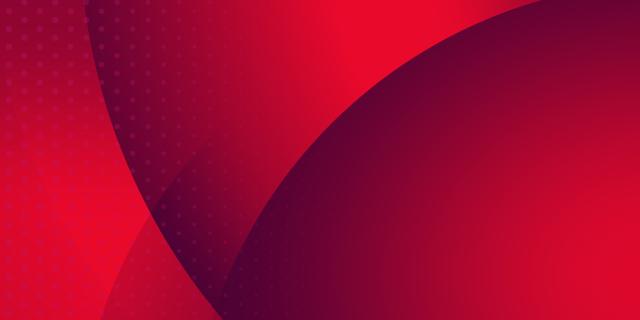
Give the GLSL for this background, as a Shadertoy shader.

```glsl
// Overlapping red and plum discs with soft gradients and a fading dot lattice.

#define DARK vec3(0.26, 0.005, 0.205)
#define BRIGHT vec3(0.92, 0.035, 0.17)
#define DOT_TINT vec3(0.75, 0.08, 0.42)
#define DOT_PITCH vec2(0.0483, 0.0555)
#define DOT_ORIGIN vec2(0.0279, 0.9648)
#define DOT_RADIUS 0.0098
#define DOT_OPACITY 0.33
#define GLOW_CENTRE vec2(2.06, 0.14)

// Signed depth below a disc's edge: positive inside.
float depthIn(vec2 p, vec2 centre, float radius) {
    return radius - length(p - centre);
}

// Antialiased coverage of a signed depth.
float cover(float depth) {
    return clamp(depth * iResolution.y + 0.5, 0.0, 1.0);
}

// Palette ramp, addressed by its red level.
vec3 ramp(float red) {
    return mix(DARK, BRIGHT, clamp((red - DARK.r) / (BRIGHT.r - DARK.r), 0.0, 1.0));
}

// Staggered dots that shrink and fade towards the right.
float dotLattice(vec2 p) {
    vec2 cell = (p - DOT_ORIGIN) / DOT_PITCH;
    float column = floor(cell.x + 0.5);
    cell.y += 0.5 * mod(column, 2.0);
    vec2 offset = (fract(cell + 0.5) - 0.5) * DOT_PITCH;
    float radius = DOT_RADIUS * mix(1.0, 0.35, smoothstep(0.0, 1.1, p.x));
    float fade = 1.0 - smoothstep(0.1, 1.45, p.x);
    return cover(radius - length(offset)) * fade * DOT_OPACITY;
}

void mainImage(out vec4 fragColor, in vec2 fragCoord) {
    vec2 p = fragCoord / iResolution.y;
    p.x *= 2.0 * iResolution.y / iResolution.x;

    float sweep = depthIn(p, vec2(2.129, 1.217), 1.879);
    float disc = depthIn(p, vec2(2.109, -0.461), 1.519);
    float halo = depthIn(p, vec2(1.770, -0.486), 1.536);
    float margin = -depthIn(p, vec2(1.836, 1.216), 1.875);
    float inHalo = cover(halo);
    float inDisc = cover(disc);

    // Left backdrop, shaded by the margin arc and the halo
    float backdrop = mix(0.55, 0.91, smoothstep(1.0, 0.3, p.y));
    backdrop -= cover(margin) * (0.02 + 0.22 * margin);
    backdrop -= inHalo * (0.12 + 0.5 * halo) + inDisc * 0.05;

    // Middle sweep, brightening away from its edge, then dimming
    float middle = mix(0.39, 0.91, clamp(sweep / 0.77, 0.0, 1.0));
    middle -= 0.3 * smoothstep(1.05, 1.5, sweep);
    middle -= inHalo * 0.09 * (1.0 - smoothstep(0.0, 0.4, sweep));

    // Front disc, lit from the lower right
    float glowDistance = length((p - GLOW_CENTRE) * vec2(1.0, 1.25));
    float front = mix(0.86, 0.29, smoothstep(0.1, 1.5, glowDistance));

    // Layers
    vec3 colour = mix(ramp(middle), ramp(front), inDisc);
    colour = mix(ramp(backdrop), colour, cover(sweep));
    colour = mix(colour, DOT_TINT, dotLattice(p));

    fragColor = vec4(colour, 1.0);
}
```
